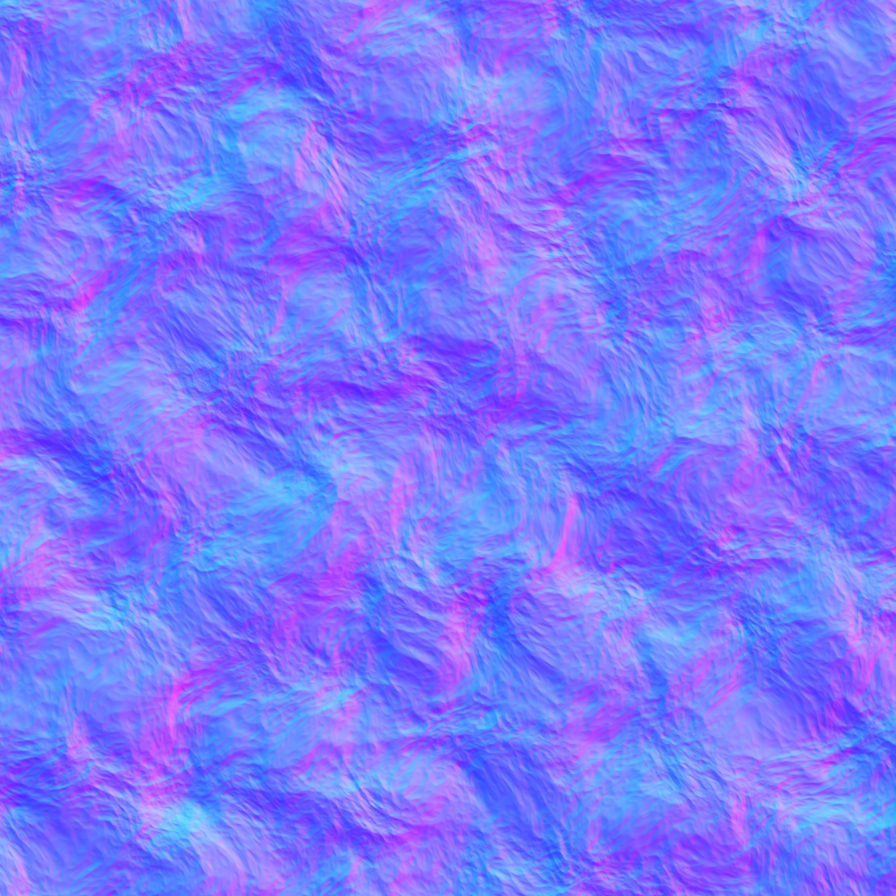
A Shadertoy shader for this texture map:

```glsl
const vec2 FLAT_TONE = vec2(0.474, 0.472);   // red and green of a level surface
const vec2 RELIEF = vec2(0.25, 0.23);        // slope strength per axis
const float SAMPLE_STEP = 0.0018;            // softness of the finest detail

mat2 rotation(float angle) {
    float c = cos(angle), s = sin(angle);
    return mat2(c, -s, s, c);
}

// Unit gradient for a lattice cell
vec2 cellGradient(vec2 cell) {
    vec3 h = fract(vec3(cell.xyx) * vec3(0.1031, 0.1030, 0.0973));
    h += dot(h, h.yzx + 33.33);
    float angle = 6.2832 * fract((h.x + h.y) * h.z);
    return vec2(cos(angle), sin(angle));
}

float gradientNoise(vec2 p) {
    vec2 cell = floor(p), f = p - cell;
    vec2 u = f * f * f * (f * (f * 6.0 - 15.0) + 10.0);
    vec2 e = vec2(1.0, 0.0);
    float a = dot(cellGradient(cell), f);
    float b = dot(cellGradient(cell + e.xy), f - e.xy);
    float c = dot(cellGradient(cell + e.yx), f - e.yx);
    float d = dot(cellGradient(cell + e.xx), f - e.xx);
    return mix(mix(a, b, u.x), mix(c, d, u.x), u.y);
}

// Folded noise with slightly rounded creases
float crease(float n) {
    return sqrt(n * n + 0.001);
}

vec2 warp(vec2 p, float frequency, float amount) {
    vec2 q = p * frequency;
    return p + amount * vec2(gradientNoise(q + 17.3), gradientNoise(q + 71.9));
}

// Broad dents first, then folded finer octaves
float crumple(vec2 p) {
    float sum = 0.0, frequency = 7.0, amplitude = 0.145;
    for (int i = 0; i < 5; i++) {
        float n = gradientNoise(p * frequency + float(i) * 23.7);
        sum += amplitude * (i < 1 ? n : mix(n, -crease(n), 0.7));
        p = rotation(0.9) * p;
        frequency *= 2.0;
        amplitude *= 0.45;
    }
    return sum;
}

// Small patches of short thin folds in three directions
float wrinkles(vec2 p) {
    float sum = 0.0;
    for (int i = 0; i < 3; i++) {
        float k = float(i);
        vec2 q = rotation(-0.8 + 1.1 * k) * p;
        float patchMask = smoothstep(0.0, 0.4, gradientNoise(p * 12.0 + 41.0 * k));
        sum -= patchMask * crease(gradientNoise(q * vec2(26.0, 62.0) + 13.0 * k));
    }
    return sum * 0.011;
}

float surfaceHeight(vec2 p) {
    vec2 q = warp(p, 9.0, 0.035);
    return crumple(q) + wrinkles(warp(q, 20.0, 0.02));
}

vec2 surfaceSlope(vec2 p, float stepSize) {
    vec2 e = vec2(0.5 * stepSize, 0.0);
    return vec2(surfaceHeight(p + e.xy) - surfaceHeight(p - e.xy),
                surfaceHeight(p + e.yx) - surfaceHeight(p - e.yx)) / stepSize;
}

void mainImage(out vec4 fragColor, in vec2 fragCoord) {
    vec2 p = fragCoord / iResolution.y + 3.0;
    vec2 tilt = -RELIEF * surfaceSlope(p, SAMPLE_STEP);
    vec2 tone = FLAT_TONE + 0.5 * tilt * inversesqrt(1.0 + dot(tilt, tilt));
    tone.x += 0.5 * (tone.x - FLAT_TONE.x) * (tone.x - FLAT_TONE.x);
    fragColor = vec4(clamp(tone, 0.0, 1.0), 1.0, 1.0);
}
```
